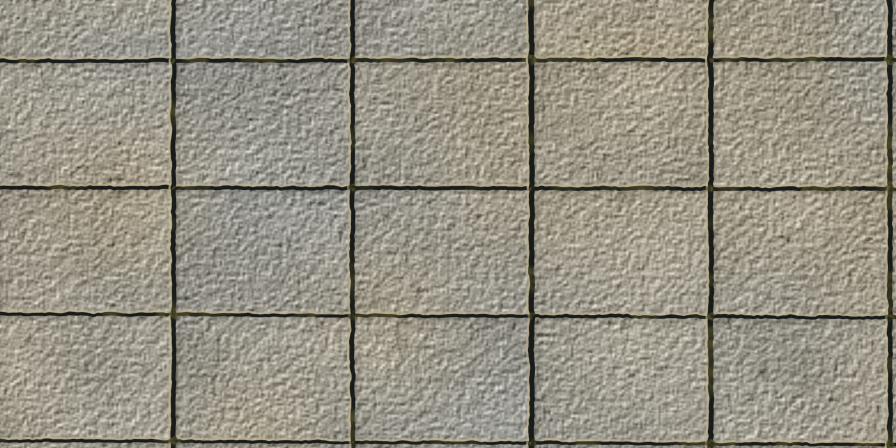
This texture is drawn by a Shadertoy shader. Its source:

```glsl
// Grid of rough pebbled concrete paving slabs with dark mossy joints and worn, sunlit lips.

const vec2 SLAB_SIZE = vec2(0.3998, 0.2825);    // in canvas heights
const vec2 JOINT_ORIGIN = vec2(-0.0125, 0.0165);
const vec2 JOINT_HALF_WIDTH = vec2(0.0050, 0.0036);
const vec2 LIGHT_STEP = vec2(0.0045, -0.0050);  // low sun from the lower right

const vec3 STONE = vec3(0.615, 0.597, 0.545);
const vec3 WARM_TINT = vec3(0.022, 0.006, -0.022);
const vec3 LIP = vec3(0.74, 0.69, 0.55);
const vec3 SHADOW = vec3(0.07, 0.085, 0.08);
const vec3 MOSS = vec3(0.27, 0.26, 0.14);

float hash(vec2 p) {
    vec3 q = fract(p.xyx * 0.1031);
    q += dot(q, q.yzx + 33.33);
    return fract((q.x + q.y) * q.z);
}

float noise(vec2 p) {
    vec2 cell = floor(p), f = fract(p);
    f = f * f * (3.0 - 2.0 * f);
    float low = mix(hash(cell), hash(cell + vec2(1, 0)), f.x);
    float high = mix(hash(cell + vec2(0, 1)), hash(cell + vec2(1, 1)), f.x);
    return mix(low, high, f.y);
}

float fbm(vec2 p) {
    float sum = 0.0, weight = 0.5;
    for (int i = 0; i < 4; i++) {
        sum += weight * noise(p);
        p = mat2(1.6, 1.2, -1.2, 1.6) * p + 17.3;
        weight *= 0.5;
    }
    return sum;
}

// Height of the exposed aggregate
float pebbles(vec2 p) {
    return noise(p * vec2(95.0, 110.0) + 40.0) + 0.6 * noise(p * 195.0 + 90.0);
}

// Soft-edged stripe around d = 0
float stripe(float d, float halfWidth, float blur) {
    return 1.0 - smoothstep(halfWidth - blur, halfWidth + blur, abs(d));
}

vec3 stoneColor(vec2 p, vec2 slabId) {
    float relief = pebbles(p) - pebbles(p + LIGHT_STEP);
    float stain = fbm(p * 5.0 + slabId * 7.0) - 0.47;
    float pit = smoothstep(0.84, 0.97, noise(p * 75.0 + 200.0));
    float tone = hash(slabId + 5.0) - 0.5;
    vec3 color = STONE + 0.26 * relief + 0.13 * stain + 0.025 * tone;
    color += WARM_TINT * (2.0 * noise(p * 3.5 + 60.0) - 1.0 + tone);
    return color - 0.13 * pit;
}

// Paints one joint: d is the signed distance across it, along runs down its length
vec3 paintJoint(vec3 color, float d, float along, float halfWidth, float seed, float blur) {
    float wear = noise(vec2(along * 38.0, seed));
    float chips = noise(vec2(along * 110.0, seed + 20.0));
    d += 0.0030 * (wear - 0.5) + 0.0022 * (chips - 0.5);
    halfWidth *= 0.8 + 0.25 * hash(vec2(seed, 3.0)) + 0.25 * wear;

    // Shade fading onto the slab behind the gap
    color *= 1.0 - 0.22 * exp(-max(d, 0.0) / 0.009) * step(0.0, d);
    // Pale rim on the side facing the sun
    float rim = stripe(d + halfWidth + 0.0022, 0.0030, blur);
    color = mix(color, LIP, rim * (0.45 + 0.5 * chips));
    // The gap itself, with tufts of moss
    float moss = smoothstep(0.58, 0.85, noise(vec2(along * 16.0, seed + 50.0)));
    vec3 gap = mix(SHADOW, MOSS, moss * (0.35 + 0.65 * chips));
    return mix(color, gap, 0.95 * stripe(d, halfWidth, blur));
}

void mainImage(out vec4 fragColor, in vec2 fragCoord) {
    vec2 p = fragCoord / iResolution.y;
    float blur = max(0.75 / iResolution.y, 0.0012);

    // Rows fan out slightly towards the right
    vec2 q = p + vec2(0.0, p.x * (0.0045 - 0.008 * p.y * p.y));
    vec2 grid = (q - JOINT_ORIGIN) / SLAB_SIZE;
    vec2 slabId = floor(grid);
    vec2 jointId = floor(grid + 0.5);
    vec2 d = (grid - jointId) * SLAB_SIZE;

    vec3 color = stoneColor(p, slabId);

    // Horizontal joints are lit from below, so their distance is flipped
    color = paintJoint(color, -d.y, p.x, JOINT_HALF_WIDTH.y, jointId.y * 7.0 + 101.0, blur);
    color = paintJoint(color, d.x, p.y, JOINT_HALF_WIDTH.x, jointId.x * 7.0 + 11.0, blur);

    // Mossy clumps at some crossings
    float clumpSize = 0.004 + 0.007 * hash(jointId + 31.0);
    float clump = 1.0 - smoothstep(0.5, 1.3, length(d) / clumpSize + noise(p * 120.0) - 0.5);
    color = mix(color, MOSS * (0.5 + noise(p * 180.0)), 0.75 * clump);

    fragColor = vec4(clamp(color, 0.0, 1.0), 1.0);
}
```
